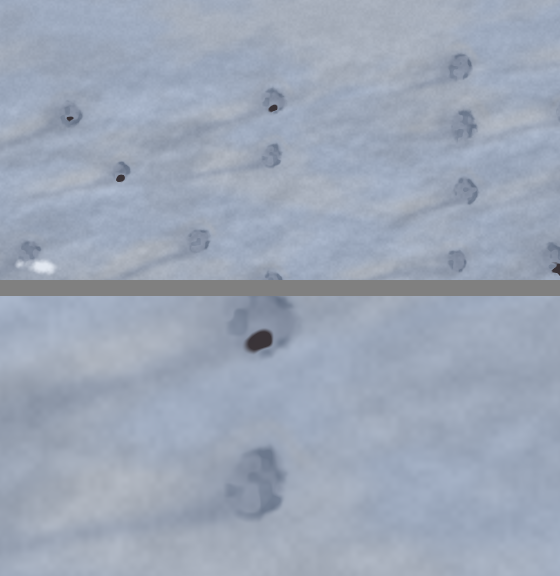
Top, the full canvas; bottom, a detail of the centre.
Write a WebGL 2 fragment shader that draws this texture.

```glsl
#version 300 es
precision highp float;
// Shaded snow crossed by slanting rows of soft footprints with drag trails.

uniform vec2 u_resolution;
out vec4 fragColor;

const vec3 BLUE_SNOW = vec3(0.62, 0.67, 0.75);
const vec3 WARM_SNOW = vec3(0.665, 0.69, 0.73);
const vec3 GREY_SNOW = vec3(0.59, 0.63, 0.695);
const vec3 DEEP_SHADE = vec3(0.52, 0.56, 0.635);
const vec3 HOLLOW = vec3(0.41, 0.46, 0.54);
const vec3 SOIL = vec3(0.19, 0.16, 0.17);
const vec3 GLINT = vec3(0.93, 0.95, 0.98);
const float SLOPE = 0.12;

struct Marks { float warm, grey, shade, hollow, soil; };

float hash(vec2 p) {
    vec3 q = fract(vec3(p.xyx) * 0.1031);
    q += dot(q, q.yzx + 33.33);
    return fract((q.x + q.y) * q.z);
}

float noise(vec2 p) {
    vec2 i = floor(p), f = fract(p);
    f = f * f * (3.0 - 2.0 * f);
    return mix(mix(hash(i), hash(i + vec2(1, 0)), f.x),
               mix(hash(i + vec2(0, 1)), hash(i + vec2(1, 1)), f.x), f.y);
}

float fbm(vec2 p) {
    float sum = 0.0, amp = 0.533;
    for (int i = 0; i < 4; i++) {
        sum += amp * noise(p);
        p = mat2(0.8, 0.6, -0.6, 0.8) * p * 2.03 + 17.3;
        amp *= 0.5;
    }
    return sum;
}

float bell(float x, float width) {
    return exp(-x * x / (width * width));
}

// Adds a groove that runs down and left from a print.
void addTrail(inout Marks m, vec2 d, float angle, float len) {
    vec2 dir = vec2(cos(angle), sin(angle));
    float along = -dot(d, dir);
    float across = dot(d, vec2(-dir.y, dir.x));
    float fade = smoothstep(-0.03, 0.05, along) * (1.0 - smoothstep(0.35 * len, len, along));
    m.warm += 0.9 * fade * bell(across - 0.012, 0.038);
    m.grey += 0.8 * fade * bell(across + 0.022, 0.018);
    m.shade += 0.28 * fade * bell(across + 0.022, 0.012);
}

// Adds a ragged hollow, darkest along its right rim.
void addPrint(inout Marks m, vec2 d, float size, float ragged, float clumps, float seed) {
    vec2 q = d / (size * vec2(0.046, 0.052));
    float r = length(q) + 0.55 * (ragged - 0.5);
    float inside = 1.0 - smoothstep(0.75, 1.08, r);
    float side = smoothstep(-0.7, 0.6, q.x + 0.35 * q.y);
    float rim = bell(r - 0.82, 0.17) * side;
    float halo = exp(-dot(q + vec2(0.7, -0.1), (q + vec2(0.7, -0.1)) * vec2(0.4, 0.8)));
    m.grey += 0.8 * halo;
    m.shade += 0.35 * halo + inside * (0.3 + 0.5 * side);
    m.hollow += 0.75 * rim * smoothstep(0.25, 0.65, clumps)
              + 0.5 * inside * smoothstep(0.52, 0.78, clumps);
    m.warm += 0.55 * bell(r - 1.45, 0.3) * smoothstep(0.0, 0.8, q.y);
    float spot = length((q - vec2(0.0, -0.62)) * vec2(1.0, 1.4)) + 0.8 * (clumps - 0.5);
    m.soil += step(0.8, seed) * (1.0 - smoothstep(0.18, 0.42, spot));
}

Marks trackRows(vec2 p) {
    Marks m = Marks(0.0, 0.0, 0.0, 0.0, 0.0);
    float ragged = fbm(p * 24.0);
    float clumps = noise(p * 62.0 + 5.0);
    vec2 warp = 0.03 * (vec2(fbm(p * 7.0), fbm(p * 7.0 + 31.0)) - 0.5);
    for (int row = 0; row < 4; row++) {
        for (int k = 0; k < 4; k++) {
            vec2 id = vec2(k, row) + 3.0;
            float x = 0.08 + 0.62 * (float(k) + 0.65 * hash(id));
            float y = 0.55 - 0.23 * float(row) + SLOPE * x + 0.07 * (hash(id + 11.0) - 0.5);
            vec2 d = p + warp - vec2(x, y);
            float size = mix(0.75, 1.15, hash(id + 23.0));
            addTrail(m, d, mix(0.05, 0.4, hash(id + 37.0)), mix(0.28, 0.62, hash(id + 41.0)));
            addPrint(m, d, size, ragged, clumps, hash(id + 53.0));
        }
    }
    return m;
}

void main() {
    vec2 p = gl_FragCoord.xy / u_resolution.y;
    vec2 slanted = vec2(p.x, p.y - SLOPE * p.x);
    float trodden = 1.0 - smoothstep(0.5, 0.85, slanted.y);
    Marks m = trackRows(p);

    // Broad tints, then trails and prints
    float warm = 0.75 * smoothstep(0.45, 0.72, fbm(slanted * vec2(2.6, 5.0) + 8.0));
    float grey = 0.7 * smoothstep(0.5, 0.74, fbm(slanted * vec2(3.2, 6.5) + 43.0));
    vec3 col = mix(BLUE_SNOW, WARM_SNOW, clamp(warm + m.warm, 0.0, 1.0));
    col = mix(col, GREY_SNOW, clamp(grey + m.grey, 0.0, 1.0));
    col = mix(col, DEEP_SHADE, clamp(m.shade, 0.0, 0.9));
    col = mix(col, HOLLOW, clamp(m.hollow, 0.0, 0.9));

    // Lumps lit from above, and fine crystals
    vec2 lump = vec2(5.0, 8.0);
    float relief = fbm(slanted * lump) - fbm((slanted + vec2(-0.012, 0.025)) * lump);
    float crumbs = noise(p * 48.0) - 0.5;
    float crystals = noise(p * 125.0 + 9.0) - 0.5;
    col += relief * mix(0.09, 0.22, trodden) + crumbs * mix(0.012, 0.022, trodden) + crystals * 0.025;

    // Bare soil and one sunlit patch
    col = mix(col, SOIL, clamp(m.soil, 0.0, 0.9));
    float sun = length((p - vec2(0.15, 0.05)) / vec2(0.09, 0.045)) + 1.3 * (fbm(p * 16.0) - 0.5);
    col = mix(col, GLINT, 0.85 * (1.0 - smoothstep(0.25, 0.95, sun)));
    fragColor = vec4(clamp(col, 0.0, 1.0), 1.0);
}
```
